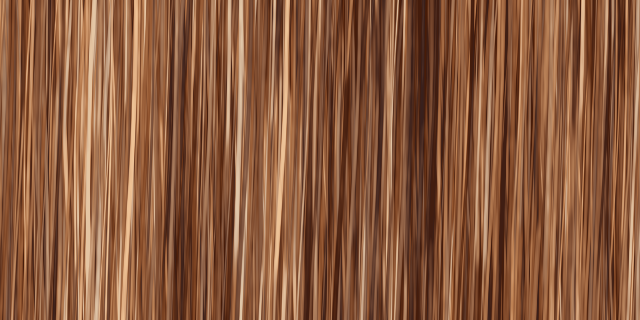
This texture is drawn by a WebGL 1 fragment shader. Its source:

```glsl
precision highp float;

uniform vec2 u_resolution;

const int LAYERS = 14;
const vec3 DEEP = vec3(0.25, 0.115, 0.07);
const vec3 UMBER = vec3(0.34, 0.18, 0.11);
const vec3 CHESTNUT = vec3(0.46, 0.27, 0.17);
const vec3 COPPER = vec3(0.57, 0.37, 0.25);
const vec3 HONEY = vec3(0.71, 0.51, 0.36);
const vec3 BLONDE = vec3(0.82, 0.65, 0.51);
const vec3 GLINT = vec3(0.91, 0.77, 0.62);
const vec3 WARM_SHIFT = vec3(0.035, -0.012, -0.05);

float hash(vec2 p) {
  vec3 q = fract(p.xyx * vec3(0.1031, 0.1030, 0.0973));
  q += dot(q, q.yzx + 33.33);
  return fract((q.x + q.y) * q.z);
}

float noise(vec2 p) {
  vec2 cell = floor(p);
  vec2 f = fract(p);
  f = f * f * (3.0 - 2.0 * f);
  float low = mix(hash(cell), hash(cell + vec2(1.0, 0.0)), f.x);
  float high = mix(hash(cell + vec2(0.0, 1.0)), hash(cell + vec2(1.0, 1.0)), f.x);
  return mix(low, high, f.y);
}

float ramp(float from, float to, float t) {
  return clamp((t - from) / (to - from), 0.0, 1.0);
}

// Hair colour from shadow (0) to highlight (1)
vec3 hairColor(float tone) {
  vec3 c = mix(DEEP, UMBER, ramp(-0.1, 0.09, tone));
  c = mix(c, CHESTNUT, ramp(0.09, 0.27, tone));
  c = mix(c, COPPER, ramp(0.27, 0.48, tone));
  c = mix(c, HONEY, ramp(0.48, 0.76, tone));
  c = mix(c, BLONDE, ramp(0.76, 0.94, tone));
  return mix(c, GLINT, ramp(0.94, 1.15, tone));
}

// Wide light and dark locks
float lockTone(vec2 p) {
  float locks = noise(vec2(p.x * 9.0 + 3.0, p.y * 0.6));
  return 0.55 + 0.4 * (locks - 0.5) + 0.09 * cos(3.1 * (p.x - 0.35));
}

// One strand per cell; state holds tone and warmth
vec2 addStrands(vec2 state, vec2 p, float layer, float lock, float soft) {
  float lean = 0.09 * (hash(vec2(layer, 71.0)) - 0.5);
  float bend = 0.02 * noise(vec2(p.y * 1.6, layer * 5.0));
  float count = mix(16.0, 29.0, hash(vec2(layer, 13.0)));
  float x = (p.x + lean * (p.y - 0.5) + bend + 1.0) * count;
  float cell = floor(x);
  vec2 id = vec2(cell, layer * 17.0);

  float centre = 0.5 + 0.3 * (hash(id + 1.0) - 0.5);
  centre += 0.2 * (hash(id + 2.0) - 0.5) * (p.y - 0.5);
  float dist = abs(x - cell - centre) / count;
  float halfWidth = mix(0.0022, 0.0075, pow(hash(id + 3.0), 1.5));

  float extent = smoothstep(0.22, 0.45, noise(vec2(cell * 7.0 + layer, p.y * 2.2 + layer)));
  float body = extent * (1.0 - smoothstep(halfWidth - soft, halfWidth + soft, dist));
  float shadow = extent * (1.0 - smoothstep(halfWidth, halfWidth + 0.005, dist));

  float tone = lock + 1.08 * (hash(id + 4.0) - 0.5);
  tone += 0.14 * (0.5 - min(dist / halfWidth, 1.0));
  tone += 0.22 * (noise(vec2(cell * 3.0, p.y * 5.0 + layer)) - 0.5);
  float warmth = 2.0 * hash(id + 5.0) - 1.0;

  state.x -= 0.13 * shadow;
  return mix(state, vec2(tone, warmth), 0.88 * body);
}

void main() {
  vec2 p = gl_FragCoord.xy / u_resolution.y;
  float soft = max(0.0024, 0.7 / u_resolution.y);
  float lock = lockTone(p);

  // Fine hair underneath
  float fine = noise(vec2(p.x * 110.0, p.y * 2.0));
  float medium = noise(vec2(p.x * 45.0, p.y * 1.2 + 9.0));
  vec2 state = vec2(lock - 0.1 + 0.5 * (fine - 0.5) + 0.5 * (medium - 0.5), 0.3);

  // Overlapping strands, back to front
  for (int i = 0; i < LAYERS; i++) {
    state = addStrands(state, p, float(i) + 1.0, lock, soft);
  }

  // Short glints and fibre grain
  float grain = noise(vec2(p.x * 150.0, p.y * 22.0)) - 0.5;
  float fibre = noise(vec2(p.x * 125.0 + 40.0, p.y * 3.0)) - 0.5;
  float tone = state.x + 0.14 * grain + 0.16 * fibre;

  vec3 color = hairColor(tone) + WARM_SHIFT * state.y;
  gl_FragColor = vec4(clamp(color, 0.0, 1.0), 1.0);
}
```
